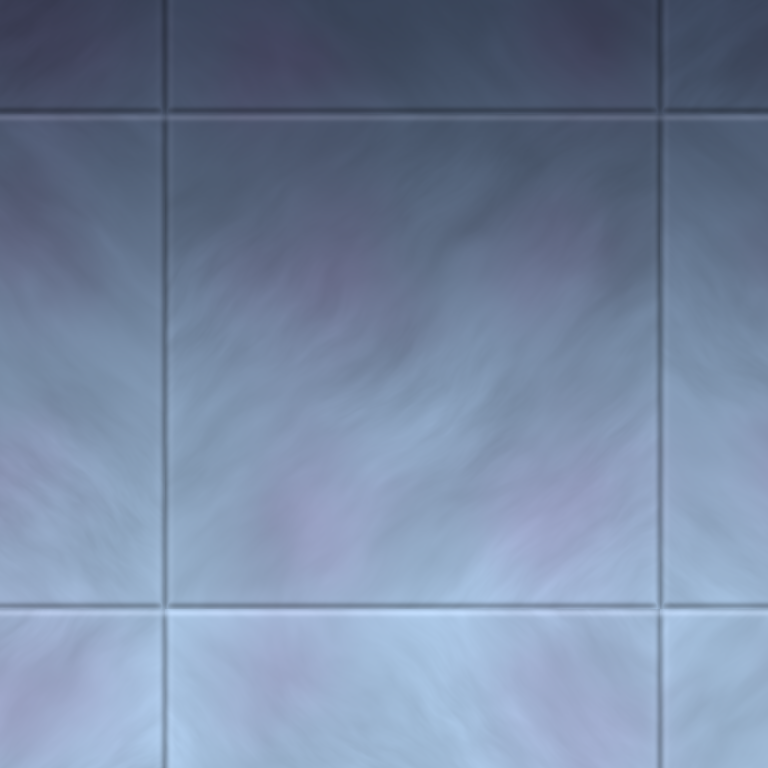
Reproduce this texture procedurally as a Shadertoy shader.

```glsl
// Large blue-grey wall tiles, brushed with diagonal strokes and lilac stains,
// fading from shade above to light below. Strokes are stretched value noise,
// mirrored from tile to tile; stains are jittered spots; joints are soft lines.

const float TILE_SIZE = 0.645;
const vec2 JOINT_ORIGIN = vec2(0.2145, 0.2065);
const vec3 SHADE_COLOR = vec3(0.225, 0.260, 0.340);
const vec3 LIGHT_COLOR = vec3(0.645, 0.725, 0.835);
const vec3 LILAC_TINT = vec3(0.98, 0.885, 0.945);
const vec3 CYAN_TINT = vec3(0.975, 1.015, 1.015);
const vec3 JOINT_GLINT = vec3(0.090, 0.083, 0.085);

float hash(vec2 p) {
    vec3 q = fract(p.xyx * 0.1031);
    q += dot(q, q.yzx + 33.33);
    return fract((q.x + q.y) * q.z);
}

float valueNoise(vec2 p) {
    vec2 cell = floor(p);
    vec2 f = fract(p);
    f = f * f * (3.0 - 2.0 * f);
    float low = mix(hash(cell), hash(cell + vec2(1, 0)), f.x);
    float high = mix(hash(cell + vec2(0, 1)), hash(cell + vec2(1, 1)), f.x);
    return mix(low, high, f.y);
}

// Layered noise centred on zero
float fbm(vec2 p, int octaves) {
    float sum = 0.0;
    float amplitude = 0.5;
    for (int i = 0; i < octaves; i++) {
        sum += amplitude * (valueNoise(p) - 0.5);
        p = mat2(0.96, 0.28, -0.28, 0.96) * p * 2.03 + 17.3;
        amplitude *= 0.55;
    }
    return sum;
}

// Brush strokes rising at about 45 degrees, or falling when mirrored
float brushStrokes(vec2 p, float mirror, float seed) {
    p.x *= mirror;
    p += 0.07 * vec2(fbm(p * 5.0 + seed, 3), fbm(p * 5.0 + seed + 40.0, 3));
    vec2 along = vec2(p.x + p.y, p.y - p.x) * 0.7071;
    float broad = fbm(along * vec2(4.0, 8.0) + seed, 4);
    float fine = fbm(along * vec2(13.0, 42.0) + seed + 90.0, 4);
    float patches = smoothstep(-0.2, 0.25, fbm(p * 6.0 + seed + 60.0, 3));
    return 0.24 * broad + 0.17 * fine * mix(0.35, 1.0, patches);
}

// Loose grid of blurred stains with varied place, size and strength
float lilacStains(vec2 p) {
    p += 0.12 * vec2(fbm(p * 7.0 + 5.0, 4), fbm(p * 7.0 + 25.0, 4));
    float amount = 0.0;
    for (int j = 0; j < 4; j++) {
        for (int i = 0; i < 4; i++) {
            vec2 id = vec2(i, j);
            vec2 jitter = vec2(hash(id + 3.1), hash(id + 8.7)) - 0.5;
            vec2 center = vec2(0.03, 0.09) + vec2(0.36, 0.29) * id + 0.07 * jitter;
            float radius = mix(0.08, 0.125, hash(id + 14.2));
            vec2 d = (p - center) / radius;
            amount += mix(0.5, 1.0, hash(id + 21.9)) * exp(-dot(d, d));
        }
    }
    return min(amount, 1.0);
}

// Soft line: one at its centre, fading over the given width
float softLine(float d, float width) {
    return exp(-d * d / (width * width));
}

void mainImage(out vec4 fragColor, in vec2 fragCoord) {
    vec2 uv = fragCoord / iResolution.xy;
    vec2 grid = (uv - JOINT_ORIGIN) / TILE_SIZE;
    vec2 tile = floor(grid);
    vec2 joint = (fract(grid + 0.5) - 0.5) * TILE_SIZE; // signed offset from joints

    // Light falling off towards the top
    float lit = smoothstep(-0.1, 0.92, 1.0 - uv.y);
    vec3 color = mix(SHADE_COLOR, LIGHT_COLOR, lit);

    // Brushed glaze and stains
    float mirror = 1.0 - 2.0 * mod(tile.x + tile.y, 2.0);
    float seed = 50.0 + 31.0 * hash(tile + 7.0);
    color *= 1.0 + brushStrokes(uv, mirror, seed);
    color *= mix(CYAN_TINT, LILAC_TINT, lilacStains(uv));

    // Faint pale rim around each tile
    float edge = min(abs(joint.x), abs(joint.y));
    color *= 1.0 + 0.025 * softLine(edge, 0.03);

    // Grooves: dark on the upper side, glint on the lower, broken at crossings
    float openX = 1.0 - 0.8 * softLine(joint.x, 0.007);
    float openY = 1.0 - 0.6 * softLine(joint.y + 0.003, 0.007);
    float darkRow = softLine(joint.y - 0.0048, 0.0043) * openX;
    float darkColumn = softLine(joint.x, 0.0043) * openY;
    float glintRow = softLine(joint.y + 0.0048, 0.0042) * mix(0.6, 1.0, openX);
    float glintColumn = softLine(joint.x - 0.0085, 0.0035)
                      + 0.5 * softLine(joint.x + 0.0085, 0.0035);
    color *= 1.0 - 0.25 * max(darkRow, darkColumn);
    color += JOINT_GLINT * (glintRow + 0.25 * glintColumn * openY);

    fragColor = vec4(clamp(color, 0.0, 1.0), 1.0);
}
```
